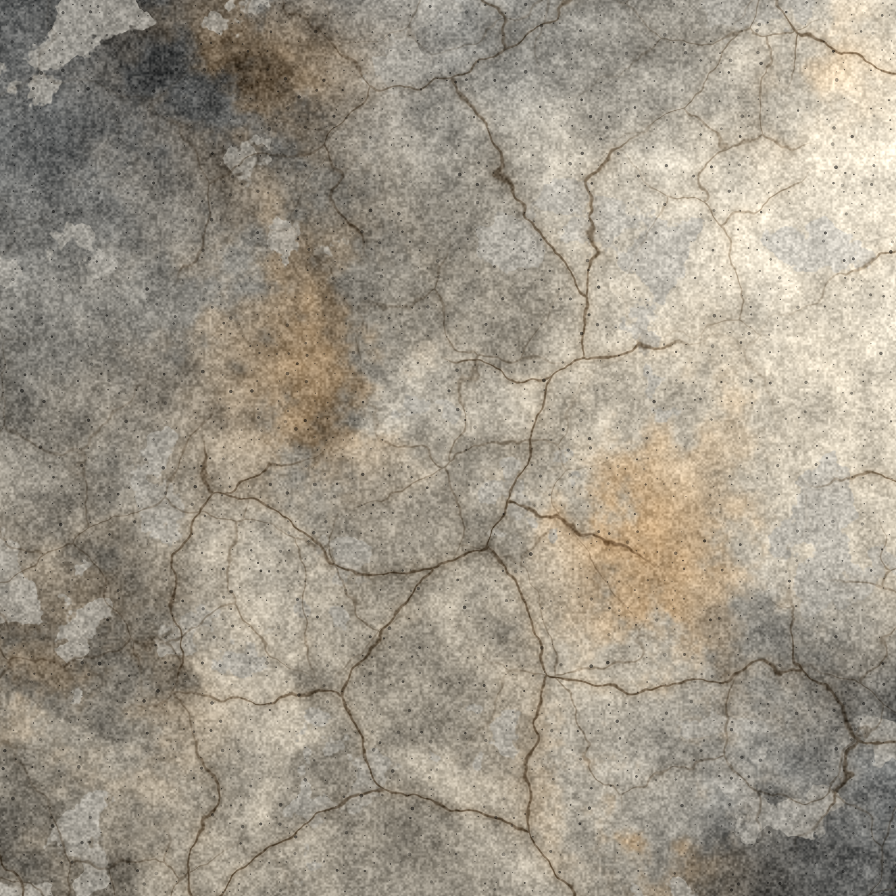
Give the GLSL for this texture, as a WebGL 2 fragment shader.

```glsl
#version 300 es
precision highp float;
// Weathered concrete wall with stains, rust, flaked paint, fine grain and cracks.

#define BASE_TONE 0.69
#define BLOTCH_DEPTH 0.15
#define MOTTLE_DEPTH 0.30
#define GRAIN_DEPTH 0.25
#define RUST_AMOUNT 0.85
#define CRACK_CELLS 4.3
#define CRACK_WIDTH 0.0015
#define CRACK_DEPTH 0.50
#define PIT_CELLS 95.0
#define PIT_SHARE 0.30

uniform vec2 u_resolution;
out vec4 fragColor;

float hash(vec2 p) {
  vec3 q = fract(vec3(p.xyx) * 0.1031);
  q += dot(q, q.yzx + 33.33);
  return fract((q.x + q.y) * q.z);
}

vec2 hash2(vec2 p) {
  return vec2(hash(p), hash(p + 71.7));
}

float noise(vec2 p) {
  vec2 i = floor(p), f = fract(p);
  f = f * f * (3.0 - 2.0 * f);
  return mix(mix(hash(i), hash(i + vec2(1, 0)), f.x),
             mix(hash(i + vec2(0, 1)), hash(i + vec2(1, 1)), f.x), f.y);
}

float fbm(vec2 p) {
  float sum = 0.0, amp = 0.5;
  for (int i = 0; i < 6; i++) {
    sum += amp * noise(p);
    p = mat2(1.6, 1.2, -1.2, 1.6) * p + 13.7;
    amp *= 0.53;
  }
  return sum / 1.04;
}

// Soft round field, 1 at its centre
float glow(vec2 p, vec2 centre, float radius) {
  vec2 d = (p - centre) / radius;
  return exp(-dot(d, d));
}

// Distance to the nearest border between jittered cells
float cellBorder(vec2 p) {
  vec2 cell = floor(p), f = fract(p), nearest = vec2(0), nearCell = vec2(0);
  float best = 9.0, border = 9.0;
  for (int y = -1; y <= 1; y++)
    for (int x = -1; x <= 1; x++) {
      vec2 g = vec2(x, y), r = g + hash2(cell + g) - f;
      if (dot(r, r) < best) { best = dot(r, r); nearest = r; nearCell = g; }
    }
  for (int y = -2; y <= 2; y++)
    for (int x = -2; x <= 2; x++) {
      vec2 g = nearCell + vec2(x, y), r = g + hash2(cell + g) - f, d = r - nearest;
      if (dot(d, d) > 1e-4) border = min(border, dot(0.5 * (r + nearest), normalize(d)));
    }
  return border;
}

// x: crack line, y: stained halo around it
vec2 cracks(vec2 p, float cells, float width, float px) {
  float d = cellBorder(p * cells + cells) / cells;
  return vec2(1.0 - smoothstep(width * 0.3, width + px, d), exp(-d / 0.007));
}

// Scattered round pits of mixed size
float pits(vec2 p, float px) {
  vec2 q = p * PIT_CELLS, cell = floor(q);
  float pick = hash(cell + 5.3);
  float radius = mix(0.07, 0.20, pow(hash(cell + 9.1), 4.0));
  float d = length(fract(q) - mix(vec2(0.25), vec2(0.75), hash2(cell)));
  float edge = px * PIT_CELLS;
  return step(pick, PIT_SHARE) * (1.0 - smoothstep(radius - 0.5 * edge, radius + 0.5 * edge, d));
}

void main() {
  vec2 uv = gl_FragCoord.xy / u_resolution;
  float px = 1.0 / min(u_resolution.x, u_resolution.y);
  vec2 drift = vec2(fbm(uv * 5.0), fbm(uv * 5.0 + 31.0)) - 0.5;
  vec2 p = uv + 0.22 * drift;

  // Broad light and shade
  float shade = glow(p, vec2(0.04, 0.98), 0.40);
  float damp = glow(p, vec2(1.0, 0.12), 0.20);
  float light = glow(p, vec2(1.0, 0.74), 0.28);
  float tone = BASE_TONE - 0.25 * shade - 0.28 * damp + 0.23 * light;
  tone -= 0.12 * smoothstep(0.42, 0.0, p.x) + 0.08 * smoothstep(0.25, 0.0, p.y);

  // Blotches and mottling
  float blotch = smoothstep(0.38, 0.62, fbm(p * 7.0 + 3.0));
  float mottle = fbm(uv * 34.0 + 8.0) - 0.5;
  tone += BLOTCH_DEPTH * (blotch - 0.5) * (1.0 - 0.5 * light) + MOTTLE_DEPTH * mottle;

  // Warm, cool and rusty tints
  float cool = clamp(0.75 * shade + damp + 0.5 * (fbm(p * 4.0 + 50.0) - 0.45)
             + 0.35 * smoothstep(0.6, 1.0, uv.y) * (1.0 - light), 0.0, 1.0);
  float rust = glow(p, vec2(0.25, 0.93), 0.14) + glow(p, vec2(0.32, 0.60), 0.13)
             + glow(p, vec2(0.77, 0.39), 0.13) + glow(p, vec2(0.74, 0.11), 0.10)
             + 0.5 * glow(p, vec2(0.05, 0.25), 0.16) + 0.4 * glow(p, vec2(0.95, 0.90), 0.08);
  rust = RUST_AMOUNT * min(rust, 1.0) * smoothstep(0.33, 0.62, fbm(uv * 9.0 + 20.0) + 0.5 * mottle);
  vec3 tint = mix(vec3(1.0, 0.952, 0.862), vec3(0.955, 0.97, 0.965), cool);
  tint = mix(tint, vec3(1.02, 0.84, 0.62), rust);
  vec3 col = (tone - 0.06 * rust) * tint;

  // Ragged pale flakes
  float flakeField = fbm(uv * 11.0 + 4.0) + 0.24 * glow(uv, vec2(0.18, 0.37), 0.11)
                   + 0.12 * glow(uv, vec2(0.90, 0.39), 0.09) + 0.08 * glow(uv, vec2(0.25, 0.75), 0.15);
  float flake = smoothstep(0.67, 0.69 + px, flakeField);
  col = mix(col, vec3(0.68, 0.665, 0.63) + 0.12 * mottle + 0.15 * light, 0.75 * flake);

  // Two generations of broken cracks
  vec2 bent = uv + 0.14 * drift + 0.012 * (vec2(noise(uv * 45.0), noise(uv * 45.0 + 17.0)) - 0.5);
  float presence = smoothstep(0.32, 0.56, noise(uv * 5.0 + 2.0)) * (1.0 - 0.85 * shade);
  float fine = smoothstep(0.45, 0.75, noise(uv * 6.0 + 40.0)) * (1.0 - shade);
  vec2 crack = presence * cracks(bent, CRACK_CELLS, CRACK_WIDTH, px);
  crack = max(crack, 0.55 * fine * cracks(bent + 0.37, CRACK_CELLS * 2.0, CRACK_WIDTH * 0.7, px));
  col *= 1.0 - 0.14 * crack.y * vec3(0.8, 1.0, 1.25);
  col = mix(col, col * vec3(0.50, 0.43, 0.34), CRACK_DEPTH * 1.3 * crack.x);

  // Sand grain and dark pits
  float grain = 0.55 * noise(uv * 230.0) + 0.75 * noise(uv * 430.0 + 90.0) - 0.65;
  col += GRAIN_DEPTH * grain * vec3(1.0, 0.98, 0.95);
  col *= 1.0 - 0.55 * pits(uv, px) * (0.4 + 0.6 * hash(floor(uv * PIT_CELLS) + 2.0));
  fragColor = vec4(clamp(col, 0.0, 1.0), 1.0);
}
```
